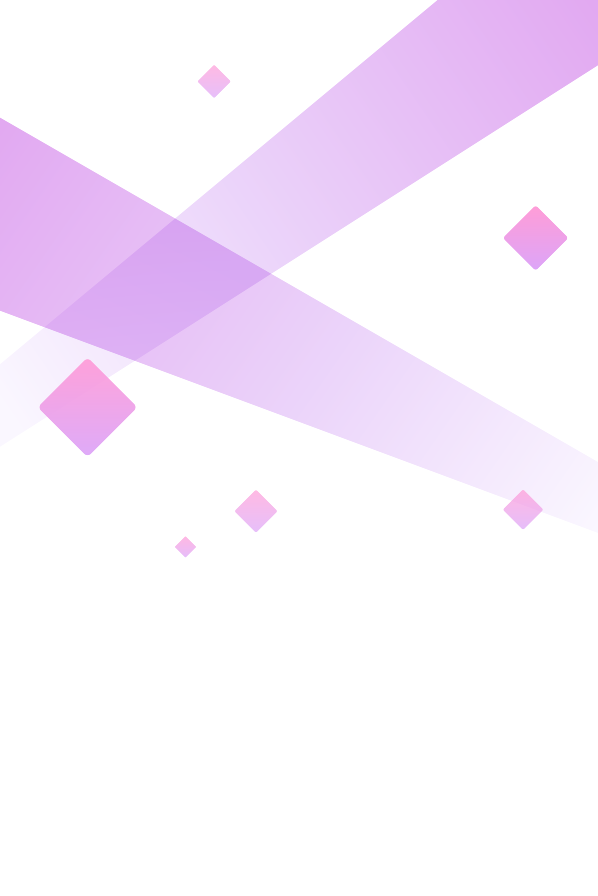
Give the GLSL for this background, as a Shadertoy shader.

```glsl
// Two translucent violet beams cross over white, with rounded diamonds around them.
// Each beam is the wedge between two straight lines, tinted by a three-stop ramp;
// overlaps multiply, and the diamonds are rounded-box distance fields.

#define DEEP_VIOLET vec3(0.885, 0.660, 0.945)
#define MID_LILAC   vec3(0.922, 0.830, 0.980)
#define PALE_LILAC  vec3(0.982, 0.970, 1.000)
#define MID_STOP    0.56
#define GEM_TOP     vec3(1.000, 0.600, 0.840)
#define GEM_BOTTOM  vec3(0.860, 0.630, 0.970)
#define GEM_ROUND   0.10
#define GEM_COUNT   6

// Centre x, centre y (from the top), half diagonal, opacity; in canvas heights
const vec4 gems[GEM_COUNT] = vec4[GEM_COUNT](
    vec4(0.2390, 0.0909, 0.0180, 0.68),
    vec4(0.5978, 0.2656, 0.0352, 0.96),
    vec4(0.0977, 0.4545, 0.0535, 0.90),
    vec4(0.2857, 0.5705, 0.0232, 0.68),
    vec4(0.5838, 0.5688, 0.0218, 0.70),
    vec4(0.2070, 0.6104, 0.0116, 0.70));

// Antialiased coverage of a signed distance, negative inside
float coverage(float dist) {
    float halfPixel = 0.5 / iResolution.y;
    return 1.0 - smoothstep(-halfPixel, halfPixel, dist);
}

// Signed distance below the line y = line.x + line.y * x
float belowLine(vec2 p, vec2 line) {
    return (p.y - line.x - line.y * p.x) / sqrt(1.0 + line.y * line.y);
}

// Beam between two lines; the ramp runs from its deep end to its pale end
vec3 beam(vec2 p, vec2 upper, vec2 lower, vec2 deepEnd, vec2 paleEnd) {
    vec2 axis = paleEnd - deepEnd;
    float t = clamp(dot(p - deepEnd, axis) / dot(axis, axis), 0.0, 1.0);
    vec3 tint = t < MID_STOP
        ? mix(DEEP_VIOLET, MID_LILAC, t / MID_STOP)
        : mix(MID_LILAC, PALE_LILAC, (t - MID_STOP) / (1.0 - MID_STOP));
    float inside = max(-belowLine(p, upper), belowLine(p, lower));
    return mix(vec3(1.0), tint, coverage(inside));
}

// Square turned by 45 degrees with rounded corners
float diamond(vec2 p, float halfDiagonal) {
    float corner = GEM_ROUND * halfDiagonal;
    vec2 turned = abs(vec2(p.x + p.y, p.x - p.y)) * 0.70711;
    vec2 q = turned - (halfDiagonal - corner) * 0.70711;
    return length(max(q, 0.0)) + min(max(q.x, q.y), 0.0) - corner;
}

void mainImage(out vec4 fragColor, in vec2 fragCoord) {
    // Canvas heights, y running down from the top edge
    vec2 p = vec2(fragCoord.x, iResolution.y - fragCoord.y) / iResolution.y;

    // Crossing beams
    vec3 color = beam(p, vec2(0.1312, 0.576), vec2(0.3468, 0.3716),
                      vec2(0.0, 0.131), vec2(0.668, 0.595));
    color *= beam(p, vec2(0.4065, -0.8325), vec2(0.4987, -0.638),
                  vec2(0.668, 0.0), vec2(0.0, 0.455));

    // Scattered diamonds, pink at the top and violet at the bottom
    for (int i = 0; i < GEM_COUNT; i++) {
        vec4 gem = gems[i];
        vec2 local = p - gem.xy;
        float fall = clamp(0.5 + 0.5 * local.y / gem.z, 0.0, 1.0);
        vec3 tint = mix(GEM_TOP, GEM_BOTTOM, fall);
        color = mix(color, tint, gem.w * coverage(diamond(local, gem.z)));
    }

    fragColor = vec4(color, 1.0);
}
```
